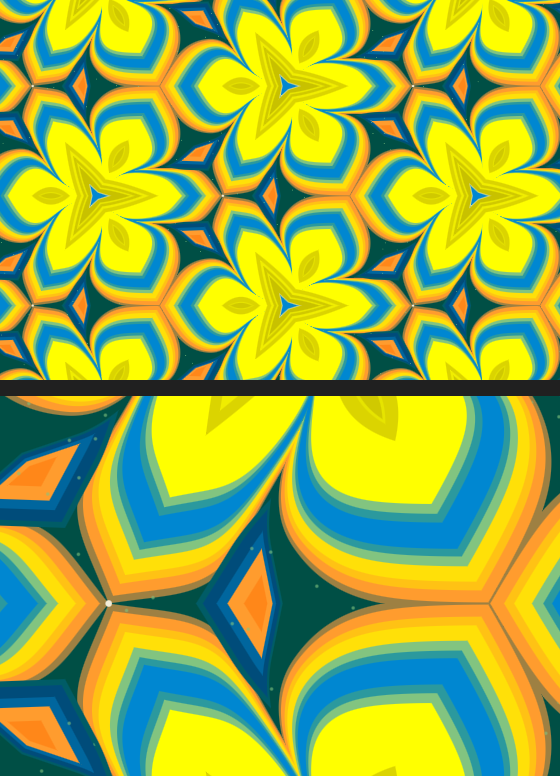
Top: the whole. Bottom: its middle third, enlarged.
A Shadertoy shader for this pattern:

```glsl
// Staggered lattice of six-petalled flowers with nested colour bands and dark kites between.
// Each flower is folded by its mirrors into one sixth; a height field there is cut
// into flat bands, then the star, seed leaves and kites are painted on top.

const float UNITS = 521.0;               // design units per canvas height
const float PITCH = 301.0;               // distance between flower centres
const float APOTHEM = 0.5 * PITCH;
const float TAN30 = 0.57735;
const float PI = 3.14159265;
const vec2 FLOWER_ORIGIN = vec2(392.5, 403.0);

const vec3 LEMON = vec3(1.0, 1.0, 0.0);
const vec3 YELLOW = vec3(1.0, 0.88, 0.03);
const vec3 GOLD = vec3(1.0, 0.76, 0.08);
const vec3 ORANGE = vec3(1.0, 0.61, 0.18);
const vec3 BROWN = vec3(0.62, 0.50, 0.26);
const vec3 MINT = vec3(0.51, 0.77, 0.50);
const vec3 TEAL = vec3(0.17, 0.60, 0.62);
const vec3 BLUE = vec3(0.0, 0.53, 0.82);
const vec3 NAVY = vec3(0.0, 0.30, 0.48);
const vec3 FOREST = vec3(0.0, 0.31, 0.27);
const vec3 OLIVE = vec3(0.86, 0.83, 0.0);
const vec3 STRAW = vec3(0.94, 0.93, 0.0);

// Antialiased step: 1 where the field exceeds the edge.
float above(float field, float edge) {
    float w = max(fwidth(field), 0.0001);
    return clamp((field - edge) / w + 0.5, 0.0, 1.0);
}

vec3 paintAbove(vec3 base, vec3 paint, float field, float edge) {
    return mix(base, paint, above(field, edge));
}

vec3 paintBelow(vec3 base, vec3 paint, float field, float edge) {
    return mix(paint, base, above(field, edge));
}

// Offset from the nearest centre of the staggered lattice.
vec2 nearestFlower(vec2 p, float pitch) {
    vec2 cell = vec2(sqrt(3.0), 1.0) * pitch;
    vec2 a = p - cell * round(p / cell);
    vec2 q = p - 0.5 * cell;
    vec2 b = q - cell * round(q / cell);
    return dot(a, a) < dot(b, b) ? a : b;
}

vec2 polar(float r, float angle) {
    return r * vec2(cos(angle), sin(angle));
}

// Side position of the crease between two petals.
float crease(float reach) {
    return mix(8.0, -17.0, smoothstep(40.0, 125.0, reach));
}

// Grows outward and steepens toward the crease; narrow petals lie on the negative side.
float petalField(vec2 p, float fold) {
    float rim = p.x * TAN30;
    bool narrow = p.y < fold;
    float t = narrow ? (p.y + rim) / max(fold + rim, 1.0)
                     : (rim - p.y) / max(rim - fold, 1.0);
    t = clamp(t, 0.0, 1.0);
    float rise = 8.0 * t * t + 56.0 * pow(t, 5.0);
    if (narrow) rise += (1.0 - t) * (3.0 + 14.0 * t);
    return p.x + rise;
}

vec3 petalBands(float f) {
    vec3 c = LEMON;
    c = paintAbove(c, MINT, f, 105.0);
    c = paintAbove(c, TEAL, f, 109.5);
    c = paintAbove(c, BLUE, f, 113.5);
    c = paintAbove(c, TEAL, f, 125.5);
    c = paintAbove(c, MINT, f, 129.0);
    c = paintAbove(c, YELLOW, f, 133.5);
    c = paintAbove(c, GOLD, f, 140.5);
    c = paintAbove(c, ORANGE, f, 144.5);
    c = paintAbove(c, BROWN, f, 150.0);
    return paintAbove(c, FOREST, f, 153.5);
}

// Three-armed star with striped layers and a small blue heart.
vec3 paintStar(vec3 c, vec2 p) {
    float star = p.y / 24.0 + pow(max(p.x, 0.0) / 85.0, 1.5);
    c = paintBelow(c, OLIVE, star, 1.0);
    c = paintBelow(c, STRAW, star, 0.78);
    c = paintBelow(c, OLIVE * 0.95, star, 0.64);
    c = paintBelow(c, STRAW * 0.97, star, 0.49);
    c = paintBelow(c, OLIVE * 0.91, star, 0.40);
    float heart = p.x + 3.14 * p.y;
    c = paintBelow(c, vec3(0.83, 0.85, 0.55), heart, 20.0);
    return paintBelow(c, BLUE, heart, 16.0);
}

vec3 paintLeaf(vec3 c, vec2 p) {
    float along = (p.x - 62.0) / 26.0;
    float leaf = abs(p.y) / 12.0 + along * along;
    c = paintBelow(c, OLIVE, leaf, 1.0);
    c = paintBelow(c, STRAW * 0.96, leaf, 0.43);
    return paintBelow(c, OLIVE * 0.95, leaf, 0.31);
}

// Kite between neighbouring flowers, steeper on one flank.
vec3 paintKite(vec3 c, float side, float inward) {
    float kite = inward + max(-1.6 * side, 5.0 * side);
    c = paintBelow(c, vec3(0.0, 0.36, 0.40), kite, 48.0);
    c = paintBelow(c, NAVY, kite, 43.0);
    c = paintBelow(c, vec3(0.0, 0.40, 0.62), kite, 33.0);
    c = paintBelow(c, ORANGE, kite, 25.0);
    return paintBelow(c, vec3(1.0, 0.53, 0.10), kite, 13.0);
}

// Cellular specks: one jittered point per cell, most of them left out.
float specks(vec2 p, float cellSize, float density) {
    vec2 id = floor(p / cellSize);
    vec2 h = fract(sin(vec2(dot(id, vec2(127.1, 311.7)), dot(id, vec2(269.5, 183.3)))) * 4375.5);
    float d = length(p - (id + 0.1 + 0.8 * h) * cellSize);
    return step(fract(h.x * 7.3 + h.y * 3.7), density) * (1.0 - smoothstep(0.3, 1.2, d));
}

void mainImage(out vec4 fragColor, in vec2 fragCoord) {
    vec2 p = fragCoord / iResolution.y * UNITS;
    vec2 q = nearestFlower(p - FLOWER_ORIGIN, PITCH);
    float r = length(q);
    float angle = r > 0.0 ? atan(q.y, q.x) : 0.0;
    angle = abs(mod(angle + PI / 3.0, PI / 1.5) - PI / 3.0);

    vec2 sector = polar(r, angle - PI / 6.0);
    float fold = crease(sector.x);
    float field = petalField(sector, fold);
    vec3 color = petalBands(field);
    color = paintKite(color, sector.y - fold, APOTHEM - sector.x);
    color = paintLeaf(color, polar(r, PI / 3.0 - angle));
    color = paintStar(color, polar(r, angle));

    // Pale pinpoints at the narrow tips and stray specks in the dark gaps.
    float tip = length(sector - APOTHEM * vec2(1.0, -TAN30));
    color = paintBelow(color, vec3(0.95, 0.93, 0.85), tip, 1.5);
    color = mix(color, MINT, 0.6 * specks(p, 14.0, 0.3) * above(field, 150.0));
    fragColor = vec4(color, 1.0);
}
```
